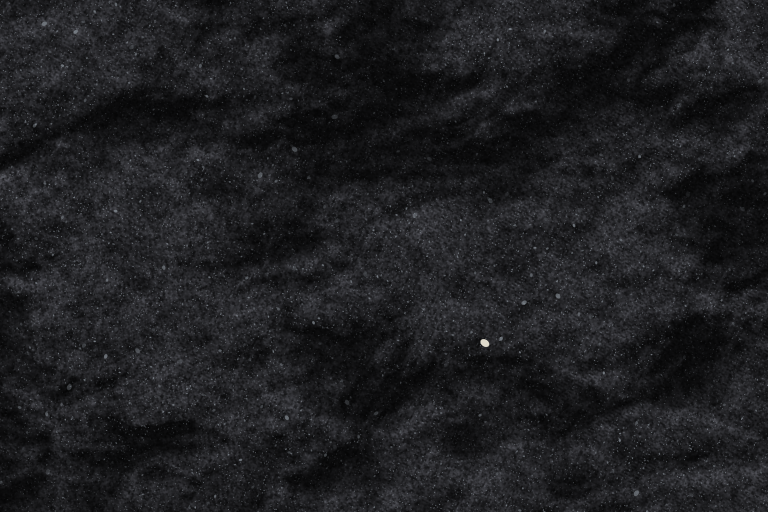
Give the GLSL for this texture, as a Shadertoy shader.

```glsl
#define HOLLOW_TONE 0.060
#define LIT_TONE 0.140
#define RELIEF_SCALE vec2(4.4, 7.0)
#define SLOPE_GAIN 0.36
#define CLUMP_GAIN 0.17
#define GRAIN_GAIN 1.30
#define GRAIN_SCALE 310.0
#define SAND_TINT vec3(0.98, 0.99, 1.07)
#define SPECK_COLOR vec3(0.52, 0.55, 0.58)
#define SHELL_COLOR vec3(0.88, 0.86, 0.80)

float hash(vec2 p) {
    return fract(sin(dot(p, vec2(127.1, 311.7))) * 43758.5453);
}

float valueNoise(vec2 p) {
    vec2 cell = floor(p), f = fract(p);
    f = f * f * (3.0 - 2.0 * f);
    float low = mix(hash(cell), hash(cell + vec2(1, 0)), f.x);
    float high = mix(hash(cell + vec2(0, 1)), hash(cell + vec2(1, 1)), f.x);
    return mix(low, high, f.y);
}

mat2 rotation(float angle) {
    float c = cos(angle), s = sin(angle);
    return mat2(c, s, -s, c);
}

float fbm(vec2 p) {
    float sum = 0.0, weight = 0.5;
    for (int i = 0; i < 5; i++) {
        sum += weight * valueNoise(p);
        p = rotation(0.6) * p * 2.03 + 17.3;
        weight *= 0.5;
    }
    return sum / 0.96875;
}

// Trampled ground: warped, wider than tall
float relief(vec2 p) {
    vec2 q = rotation(-0.2) * p * RELIEF_SCALE;
    vec2 warp = vec2(fbm(q * 0.8 + 4.1), fbm(q * 0.8 + 31.7)) - 0.5;
    return fbm(q + 1.3 * warp);
}

// Soft-edged oval, with radius and edge in canvas units
float oval(vec2 d, float radius, float angle, float edge) {
    d = rotation(angle) * d * vec2(0.85, 1.18);
    return 1.0 - smoothstep(radius - edge, radius + edge, length(d));
}

// One jittered stone in some of the cells
float specks(vec2 p, float scale, float density, float seed, float edge) {
    vec2 q = rotation(seed) * p * scale;
    vec2 cell = floor(q), key = cell + seed * 19.0;
    vec2 jitter = vec2(hash(key + 3.1), hash(key + 7.7)) - 0.5;
    vec2 d = (fract(q) - 0.5 - 0.45 * jitter) / scale;
    float radius = mix(0.09, 0.19, hash(key + 11.3)) / scale;
    float glow = mix(0.2, 1.0, pow(hash(key + 23.9), 2.0));
    return step(hash(key), density) * glow
         * oval(d, radius, 6.28 * hash(key + 5.3), edge);
}

void mainImage(out vec4 fragColor, in vec2 fragCoord) {
    vec2 p = fragCoord / iResolution.y;
    float edge = 0.7 / iResolution.y;

    // Broad light and shadow
    float height = relief(p);
    float lit = smoothstep(0.30, 0.56, height);
    float slope = height - relief(p + vec2(-0.008, 0.016));
    float tone = mix(HOLLOW_TONE, LIT_TONE, lit);
    tone += clamp(SLOPE_GAIN * slope, -0.06, 0.045);

    // Clumps and crumbs of sand
    float clumps = fbm(p * vec2(18.0, 27.0)) - 0.5;
    float crumbs = fbm(rotation(0.4) * p * 75.0) - 0.5;
    tone += CLUMP_GAIN * (clumps + 0.6 * crumbs) * (0.4 + 0.6 * lit);

    // Fine grain, turned off the pixel axes
    float grain = 0.6 * valueNoise(rotation(0.5) * p * GRAIN_SCALE)
                + 0.4 * valueNoise(rotation(1.1) * p * GRAIN_SCALE * 0.6);
    tone = max(tone, 0.040) * (1.0 + GRAIN_GAIN * (grain - 0.5));
    vec3 color = max(tone, 0.020) * SAND_TINT;

    // Pale stones, from dust to pebbles
    float scale = 165.0, density = 0.42;
    for (int i = 0; i < 4; i++) {
        float stone = specks(p, scale, density, 0.4 + float(i), edge);
        color = mix(color, SPECK_COLOR, stone * (0.35 + 0.5 * lit));
        scale *= 0.6;
        density *= 0.36;
    }

    // Single bright shell
    float shell = oval(p - vec2(0.947, 0.33), 0.008, 0.6, edge);
    color = mix(color, SHELL_COLOR, shell);

    fragColor = vec4(color, 1.0);
}
```
